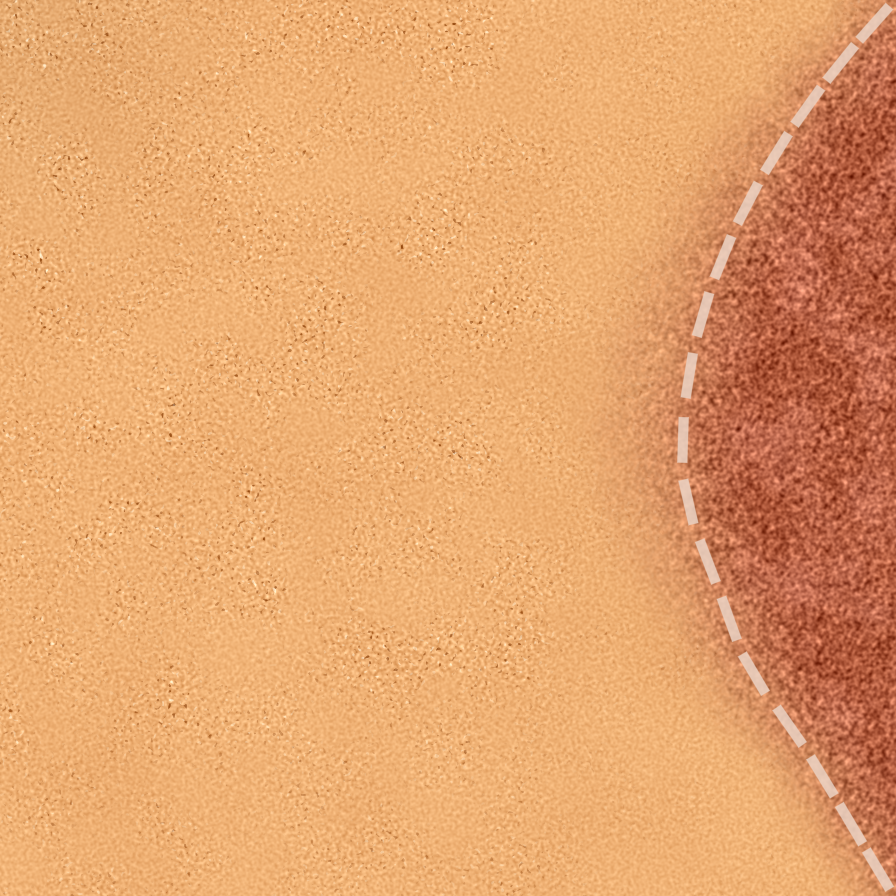
Write a Shadertoy shader that draws this texture.

```glsl
const vec3 SAND = vec3(0.947, 0.708, 0.470);
const vec3 SAND_DEEP = vec3(0.910, 0.650, 0.410);
const vec3 RIM = vec3(0.78, 0.475, 0.33);
const vec3 RUST = vec3(0.675, 0.335, 0.22);
const vec3 ROSE = vec3(0.775, 0.44, 0.335);
const vec3 CHALK = vec3(0.92, 0.82, 0.76);

vec2 randomGradient(vec2 cell) {
    vec3 p = fract(cell.xyx * vec3(0.1031, 0.1030, 0.0973));
    p += dot(p, p.yzx + 33.33);
    float angle = 6.2832 * fract((p.x + p.y) * p.z);
    return vec2(cos(angle), sin(angle));
}

float gradientNoise(vec2 p) {
    vec2 cell = floor(p), f = fract(p);
    vec2 w = f * f * f * (f * (f * 6.0 - 15.0) + 10.0);
    vec2 e = vec2(1.0, 0.0);
    float a = dot(randomGradient(cell), f);
    float b = dot(randomGradient(cell + e), f - e);
    float c = dot(randomGradient(cell + e.yx), f - e.yx);
    float d = dot(randomGradient(cell + e.xx), f - e.xx);
    return mix(mix(a, b, w.x), mix(c, d, w.x), w.y);
}

float fbm(vec2 p, int octaves) {
    float sum = 0.0, gain = 1.0;
    for (int i = 0; i < octaves; i++) {
        sum += gain * gradientNoise(p);
        p = mat2(1.6, 1.2, -1.2, 1.6) * p + 17.3;
        gain *= 0.55;
    }
    return sum;
}

// Two crossed layers hide the lattice of each other
float grainNoise(vec2 uv, float cells, float seed) {
    vec2 p = mat2(0.85, 0.53, -0.53, 0.85) * uv * cells + seed;
    vec2 q = mat2(0.93, -0.37, 0.37, 0.93) * uv * cells * 1.23 + seed + 57.4;
    return gradientNoise(p) + gradientNoise(q);
}

// Horizontal position of the boundary: parabola above, hyperbola below
float boundaryX(float y) {
    float d = y - 0.492;
    float upper = 0.92 * d * d;
    float bump = (d + 0.235) / 0.07;
    float lower = sqrt(0.385 * d * d + 0.0064) - 0.08 - 0.012 * exp(-bump * bump);
    return 0.762 + (d > 0.0 ? upper : lower);
}

float boundarySlope(float y) {
    return (boundaryX(y + 0.01) - boundaryX(y - 0.01)) / 0.02;
}

float boxDistance(vec2 p, vec2 halfSize) {
    vec2 q = abs(p) - halfSize;
    return length(max(q, 0.0)) + min(max(q.x, q.y), 0.0);
}

// Nearest distance to the straight dashes laid along the boundary
float dashDistance(vec2 uv, vec2 halfSize) {
    float nearest = 1.0;
    for (int i = -8; i <= 8; i++) {
        float k = float(i);
        float rise = i > 0 ? 0.0739 * k - 0.00197 * k * k : 0.0705 * k + 0.00132 * k * k;
        float y = 0.509 + rise;
        vec2 along = normalize(vec2(boundarySlope(y), 1.0));
        vec2 offset = uv - vec2(boundaryX(y), y);
        vec2 local = vec2(dot(offset, along), dot(offset, vec2(along.y, -along.x)));
        nearest = min(nearest, boxDistance(local, halfSize));
    }
    return nearest;
}

vec3 sandColor(vec2 uv) {
    float broad = fbm(uv * 6.0 + 3.7, 4);
    vec3 color = mix(SAND, SAND_DEEP, clamp(0.2 + broad * 0.4, 0.0, 1.0));
    color *= 1.0 - 0.04 * smoothstep(0.35, 0.0, uv.x) * smoothstep(0.6, 1.0, uv.y);

    // Grain lies everywhere, stronger in diffuse patches, calmer near the boundary
    float patches = smoothstep(-0.6, 0.65, fbm(uv * 13.0 + 21.0, 4));
    patches *= 1.0 - 0.6 * smoothstep(0.54, 0.68, uv.x);
    patches *= 1.0 - 0.35 * smoothstep(0.28, 0.1, uv.y);
    float grain = grainNoise(uv, 215.0, 40.0);
    color += grain * (0.075 + 0.085 * patches) * vec3(0.75, 1.0, 1.1);
    float dark = smoothstep(0.34, 0.8, grainNoise(uv, 195.0, 91.0));
    float light = smoothstep(0.36, 0.8, grainNoise(uv, 180.0, 157.0));
    color -= dark * patches * vec3(0.27, 0.30, 0.28);
    return color + light * patches * vec3(0.05, 0.16, 0.24);
}

vec3 rustColor(vec2 uv, float depth) {
    float cloud = fbm(uv * 13.0 + 8.0, 4);
    vec3 color = mix(RUST, ROSE, smoothstep(-0.4, 0.7, cloud));
    return mix(RIM, color, smoothstep(-0.02, 0.085, depth));
}

void mainImage(out vec4 fragColor, in vec2 fragCoord) {
    vec2 uv = fragCoord / iResolution.xy;
    float pixel = 1.0 / iResolution.y;
    float slope = boundarySlope(uv.y);
    float depth = (uv.x - boundaryX(uv.y)) / sqrt(1.0 + slope * slope);

    // Soft transition, widest at the middle of the arc
    float reach = mix(0.085, 0.165, exp(-12.0 * pow(uv.y - 0.56, 2.0)));
    float ragged = depth + 0.016 * fbm(uv * 18.0, 4);
    float halo = smoothstep(-reach, 0.015, ragged);
    float cover = 0.68 * pow(halo, 1.4) + 0.32 * smoothstep(-0.04, 0.04, ragged);
    vec3 color = mix(sandColor(uv), rustColor(uv, ragged), cover);

    // Slanted fibres and mottling on the red area
    vec2 slanted = mat2(0.88, 0.48, -0.48, 0.88) * uv;
    float fibre = gradientNoise(slanted * vec2(165.0, 95.0) + 5.0);
    float shade = fibre * 0.20 + grainNoise(uv, 100.0, 13.0) * 0.12
        + grainNoise(uv, 195.0, 71.0) * 0.19 + gradientNoise(uv * 36.0) * 0.08;
    color += shade * cover * vec3(1.0, 0.9, 0.8);

    // Pale dashed line
    float dash = dashDistance(uv, vec2(0.0255, 0.0057));
    float dashMask = 1.0 - smoothstep(-0.8 * pixel, 0.8 * pixel, dash);
    color = mix(color, CHALK, 0.87 * dashMask);
    fragColor = vec4(clamp(color, 0.0, 1.0), 1.0);
}
```
